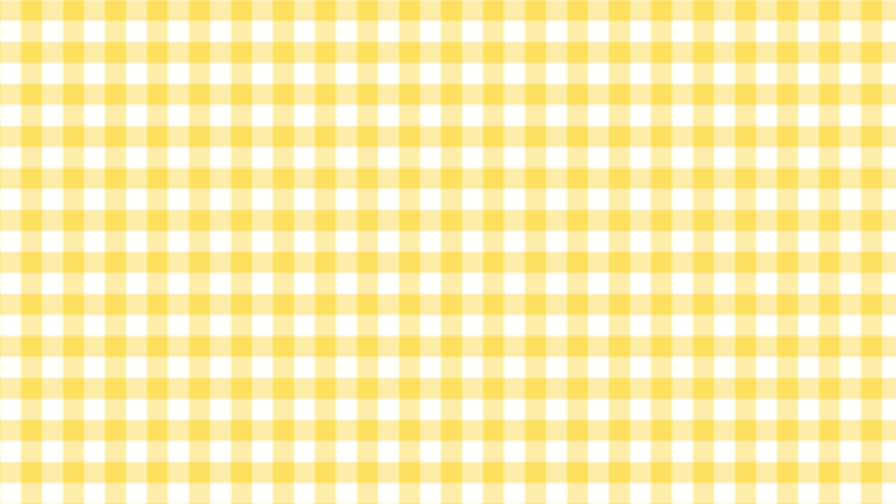
A Shadertoy shader for this pattern:

```glsl
// Yellow and white gingham check: two crossing sets of even, translucent bands.

const float ROWS = 12.0;        // repeats down the canvas height
const float BAND_WIDTH = 0.5;   // coloured share of each repeat
const float BAND_CENTER = 0.75; // band position within a repeat
const float EDGE_SOFTNESS = 0.07; // blend width, in repeats

const vec3 WHITE = vec3(1.0, 1.0, 0.995);
const vec3 PALE_YELLOW = vec3(0.995, 0.93, 0.66);
const vec3 DEEP_YELLOW = vec3(0.995, 0.88, 0.375);

// Band coverage along both axes: x gives columns, y gives rows.
vec2 bandCoverage(vec2 p, float blend) {
    vec2 fromCenter = abs(fract(p - BAND_CENTER + 0.5) - 0.5);
    vec2 inside = 0.5 * BAND_WIDTH - fromCenter;
    return clamp(inside / blend + 0.5, 0.0, 1.0);
}

void mainImage(out vec4 fragColor, in vec2 fragCoord) {
    // Square repeats, scaled by height and anchored at the lower left
    float repeatsPerPixel = ROWS / iResolution.y;
    vec2 p = fragCoord * repeatsPerPixel;
    vec2 bands = bandCoverage(p, max(EDGE_SOFTNESS, repeatsPerPixel));

    // One band tints the cloth pale; a crossing deepens it
    vec3 offRow = mix(WHITE, PALE_YELLOW, bands.x);
    vec3 onRow = mix(PALE_YELLOW, DEEP_YELLOW, bands.x);
    fragColor = vec4(mix(offRow, onRow, bands.y), 1.0);
}
```
